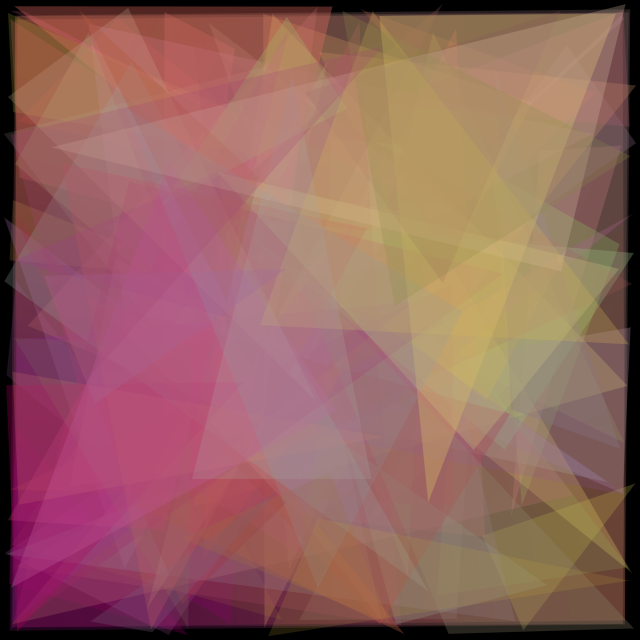
This background is drawn by a Shadertoy shader. Its source:

```glsl
// Overlapping translucent triangles in warm tones on a black, ragged-edged frame.
#define SHARDS 92          // number of triangles
#define SHEETS 3           // dim full-frame layers underneath
#define SHARD_ALPHA 0.28
#define SHEET_ALPHA 0.25
#define MIN_REACH 0.17     // half length of the smallest triangle
#define MAX_REACH 0.58     // half length of the largest triangle
#define MARGIN 0.006       // least black border
#define RAGGED 0.026       // random extra border
#define TINT vec3(0.36, 0.48, 0.40)  // colour spread between triangles
#define SOFTNESS 0.0022    // edge blur, in canvas units
#define SEED 11.0

vec3 hash3(float n) {
    vec3 h = fract(vec3(n + SEED) * vec3(0.1031, 0.1030, 0.0973));
    h += dot(h, h.yzx + 33.33);
    return fract((h.xxy + h.yzz) * h.zyx);
}

// Regional colour: magenta, amber, orange and taupe corners, pale centre
vec3 regionTone(vec2 p) {
    vec2 q = smoothstep(0.08, 0.92, p);
    vec3 low  = mix(vec3(0.59, 0.14, 0.43), vec3(0.75, 0.52, 0.38), q.x);
    vec3 high = mix(vec3(0.82, 0.49, 0.34), vec3(0.67, 0.53, 0.46), q.x);
    vec2 fromCentre = p - vec2(0.55, 0.62);
    float pale = exp(-dot(fromCentre, fromCentre) * 11.0);
    return mix(mix(low, high, q.y), vec3(0.67, 0.61, 0.55), 0.8 * pale);
}

// Signed distance to the line through a and b, positive on its right
float edgeDistance(vec2 p, vec2 a, vec2 b) {
    vec2 along = normalize(b - a + 1e-5);
    return dot(p - a, vec2(along.y, -along.x));
}

float triangleDistance(vec2 p, vec2 a, vec2 b, vec2 c) {
    vec2 u = b - a, v = c - a;
    float winding = u.x * v.y - u.y * v.x < 0.0 ? -1.0 : 1.0;
    return max(max(winding * edgeDistance(p, a, b),
                   winding * edgeDistance(p, b, c)),
                   winding * edgeDistance(p, c, a));
}

// Hold a corner inside the frame, with an uneven border
vec2 keepInside(vec2 p, vec2 h) {
    vec2 border = MARGIN + RAGGED * h;
    return clamp(p, border, 1.0 - border);
}

float coverage(float d, float blur) {
    return 1.0 - smoothstep(-0.5 * blur, 0.5 * blur, d);
}

void mainImage(out vec4 fragColor, in vec2 fragCoord) {
    vec2 uv = fragCoord / iResolution.xy;
    float blur = max(SOFTNESS, 1.0 / iResolution.y);
    vec3 colour = vec3(0.0);

    // Dim, slightly skewed sheets
    for (int i = 0; i < SHEETS; i++) {
        vec3 h = hash3(float(i) + 900.0);
        vec2 q = uv - 0.5;
        q = abs(q + (h.xy - 0.5) * 0.025 * q.yx);
        float d = max(q.x, q.y) - mix(0.472, 0.486, h.z);
        vec3 sheet = regionTone(uv) + (h - 0.5) * 0.2;
        colour = mix(colour, sheet, SHEET_ALPHA * coverage(d, blur));
    }

    // Triangles: a tip and a skewed base along a random axis
    for (int i = 0; i < SHARDS; i++) {
        float n = float(i) * 5.0;
        vec3 place = hash3(n), shape = hash3(n + 1.0), tint = hash3(n + 2.0);
        vec3 rimA = hash3(n + 3.0), rimB = hash3(n + 4.0);

        vec2 centre = mix(vec2(0.07), vec2(0.93), place.xy);
        float angle = 6.2832 * place.z;
        vec2 axis = vec2(cos(angle), sin(angle));
        vec2 side = vec2(-axis.y, axis.x);
        float reach = mix(MIN_REACH, MAX_REACH, shape.x);
        vec2 widths = reach * mix(vec2(0.08), vec2(0.75), shape.yz);

        vec2 tip   = keepInside(centre + axis * reach, rimA.xy);
        vec2 left  = keepInside(centre - axis * reach * mix(0.4, 1.0, rimA.z) + side * widths.x, rimB.xy);
        vec2 right = keepInside(centre - axis * reach * mix(0.4, 1.0, rimB.z) - side * widths.y, rimB.yx);

        vec3 shard = clamp(regionTone(centre) + (tint - 0.5) * TINT, 0.0, 1.0);
        float alpha = SHARD_ALPHA * mix(0.6, 1.3, fract(tint.x * 7.0 + tint.y * 5.0));
        colour = mix(colour, shard, alpha * coverage(triangleDistance(uv, tip, left, right), blur));
    }

    fragColor = vec4(colour, 1.0);
}
```
